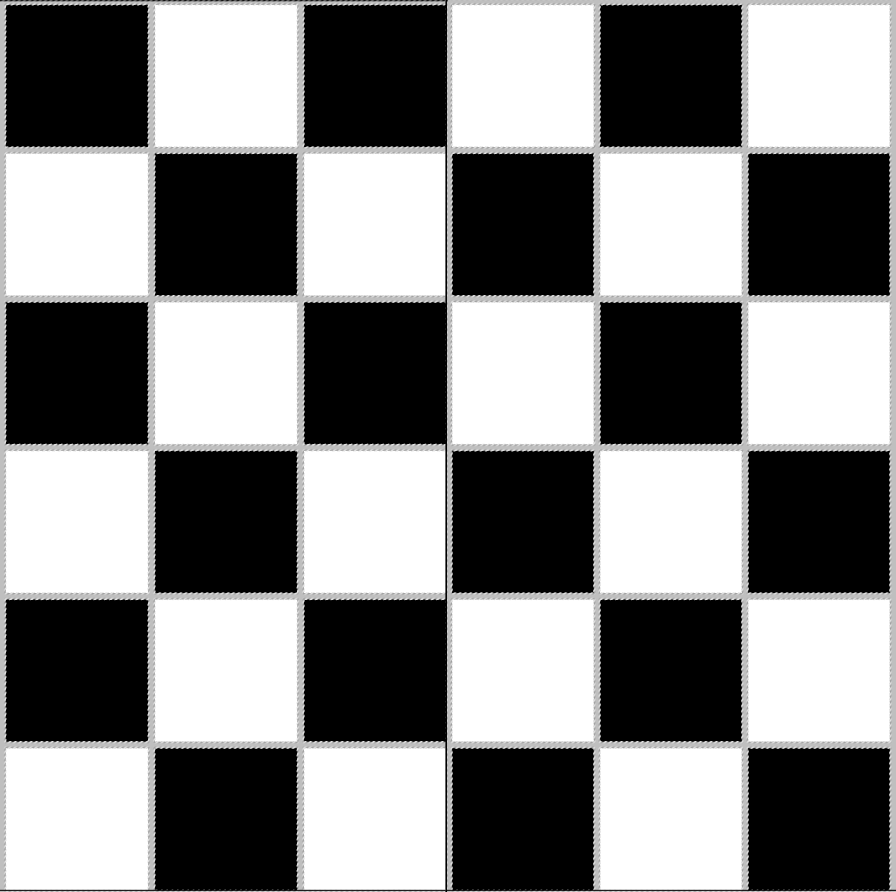
Reproduce this pattern procedurally as a WebGL 1 fragment shader.

```glsl
precision highp float;
// Black and white checkerboard tiles with hatched grey grout and thin dark panel seams.

uniform vec2 u_resolution;

const float TAU = 6.2831853;
const float ROWS = 6.0;
const float PANEL_COLUMNS = 3.0;     // columns in each of the two panels

// Column layout per panel: first tile edge, pitch, tile width
const vec3 LEFT_PANEL = vec3(0.0068, 0.1664, 0.1582);
const vec3 RIGHT_PANEL = vec3(0.5049, 0.1652, 0.1575);
const float ROW_START = 0.0022;
const float TILE_HEIGHT = 0.1587;

const float GROUT_GREY = 0.75;
const float HATCH_COUNT = 170.0;     // whole number, so the hatching wraps
const float HATCH_CONTRAST = 0.16;
const float HATCH_REACH = 0.0035;    // fade of the hatching away from a tile
const float EDGE_RAGGEDNESS = 0.0004;

const float SEAM_X = 0.4980;
const float SEAM_HALF_WIDTH = 0.0009;
const float BOTTOM_LINE_Y = 0.0018;
const float TOP_LINE_Y = 0.9992;
const float LINE_HALF_WIDTH = 0.0007;

// Antialiased coverage of a shape whose signed distance is negative inside
float coverage(float dist, float pixel) {
  return clamp(0.5 - dist / pixel, 0.0, 1.0);
}

float boxDistance(vec2 p, vec2 halfSize) {
  vec2 q = abs(p) - halfSize;
  return length(max(q, 0.0)) + min(max(q.x, q.y), 0.0);
}

// Diagonal stripes in -1..1, faded out when too fine to resolve
float diagonalHatch(vec2 uv, float pixel) {
  float resolved = 1.0 - smoothstep(0.35, 0.5, HATCH_COUNT * pixel);
  return sin(TAU * HATCH_COUNT * (uv.x - uv.y)) * resolved;
}

void main() {
  vec2 uv = gl_FragCoord.xy / u_resolution;
  float pixel = 1.0 / min(u_resolution.x, u_resolution.y);

  // Nearest tile in this panel
  float rightSide = step(0.5, uv.x);
  vec3 panel = mix(LEFT_PANEL, RIGHT_PANEL, rightSide);
  vec2 start = vec2(panel.x, ROW_START);
  vec2 pitch = vec2(panel.y, 1.0 / ROWS);
  vec2 size = vec2(panel.z, TILE_HEIGHT);
  vec2 cell = floor((uv - start + 0.5 * (pitch - size)) / pitch);
  cell.x = clamp(cell.x, 0.0, PANEL_COLUMNS - 1.0);
  vec2 center = start + cell * pitch + 0.5 * size;
  float tileDistance = boxDistance(uv - center, 0.5 * size);

  // Checker colour: white at the lower left
  float column = cell.x + rightSide * PANEL_COLUMNS;
  float tileShade = 1.0 - mod(column + cell.y, 2.0);

  // Grout, hatched most strongly beside the tiles
  float hatch = diagonalHatch(uv, pixel);
  float nearTile = 1.0 - smoothstep(0.0, HATCH_REACH, tileDistance);
  float grout = GROUT_GREY + HATCH_CONTRAST * hatch * nearTile;

  float tileMask = coverage(tileDistance + EDGE_RAGGEDNESS * hatch, pixel);
  float shade = mix(grout, tileShade, tileMask);

  // Dark seams: between panels, along the bottom and over the left panel
  float seam = coverage(abs(uv.x - SEAM_X) - SEAM_HALF_WIDTH, pixel);
  float bottomLine = coverage(abs(uv.y - BOTTOM_LINE_Y) - LINE_HALF_WIDTH, pixel);
  float topLine = coverage(abs(uv.y - TOP_LINE_Y) - LINE_HALF_WIDTH, pixel);
  topLine *= (1.0 - rightSide) * (0.75 + 0.25 * hatch);
  float dark = max(seam, max(0.85 * bottomLine, topLine));

  gl_FragColor = vec4(vec3(shade * (1.0 - dark)), 1.0);
}
```
